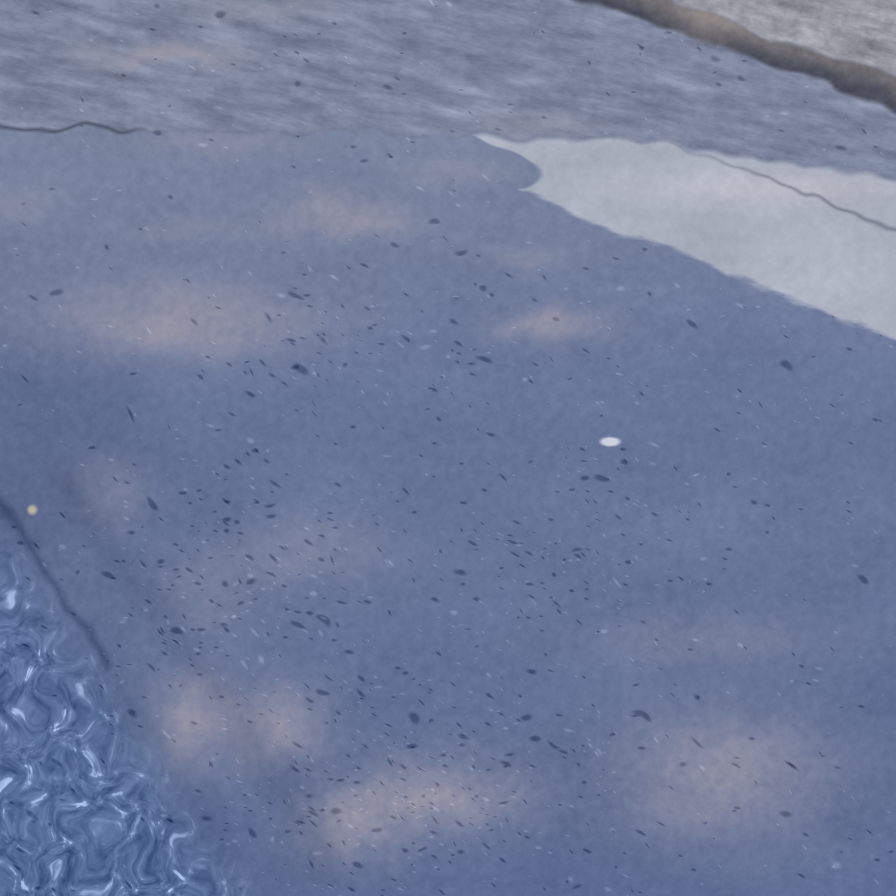
This texture is drawn by a Shadertoy shader. Its source:

```glsl
// Sun-dappled asphalt road with a pale concrete patch, a kerb and scattered grit.

vec2 hash2(vec2 p) {
    vec3 q = fract(p.xyx * vec3(0.1031, 0.1030, 0.0973));
    q += dot(q, q.yzx + 33.33);
    return fract((q.xx + q.yz) * q.zy);
}

float gradientNoise(vec2 p) {
    vec2 i = floor(p), f = fract(p);
    vec2 u = f * f * f * (f * (f * 6.0 - 15.0) + 10.0);
    vec2 a = vec2(1, 0);
    float n00 = dot(hash2(i) * 2.0 - 1.0, f);
    float n10 = dot(hash2(i + a.xy) * 2.0 - 1.0, f - a.xy);
    float n01 = dot(hash2(i + a.yx) * 2.0 - 1.0, f - a.yx);
    float n11 = dot(hash2(i + a.xx) * 2.0 - 1.0, f - a.xx);
    return mix(mix(n00, n10, u.x), mix(n01, n11, u.x), u.y);
}

float fbm(vec2 p, int octaves) {
    float sum = 0.0, amp = 1.0;
    for (int i = 0; i < octaves; i++) {
        sum += amp * gradientNoise(p);
        p = mat2(1.6, 1.2, -1.2, 1.6) * p + 7.3;
        amp *= 0.6;
    }
    return sum;
}

float glow(vec2 p, vec2 centre, vec2 radius) {
    vec2 d = (p - centre) / radius;
    return exp(-dot(d, d));
}

float segment(vec2 p, vec2 a, vec2 b) {
    vec2 pa = p - a, ba = b - a;
    return length(pa - ba * clamp(dot(pa, ba) / dot(ba, ba), 0.0, 1.0));
}

float stroke(float dist, float halfWidth, float soft) {
    return 1.0 - smoothstep(halfWidth - soft, halfWidth + soft, dist);
}

// Elongated specks, one per grid cell, kept where the hash is below density
float flecks(vec2 p, float scale, float density, float px) {
    vec2 q = p * scale, cell = floor(q);
    vec2 place = hash2(cell + scale), shape = hash2(cell + scale * 3.0);
    vec2 d = fract(q) - 0.5 - (place - 0.5) * 0.4;
    d.y += d.x * (shape.x * 0.9 - 0.1);
    float r = mix(0.10, 0.26, shape.y);
    return stroke(length(d * vec2(1.0, 1.9)), r, 0.08 + px * scale) * step(hash2(cell + 91.0).x, density);
}

// Soft sunlight spots: xy is the centre, zw the radii
float sunlight(vec2 p) {
    vec4 strong[9] = vec4[9](
        vec4(0.20, 0.645, 0.15, 0.045), vec4(0.38, 0.757, 0.08, 0.024),
        vec4(0.617, 0.637, 0.06, 0.019), vec4(0.805, 0.135, 0.125, 0.07),
        vec4(0.31, 0.19, 0.055, 0.045), vec4(0.49, 0.115, 0.10, 0.042),
        vec4(0.18, 0.938, 0.08, 0.014), vec4(0.39, 0.08, 0.06, 0.04),
        vec4(0.215, 0.20, 0.045, 0.05));
    vec4 faint[11] = vec4[11](
        vec4(0.20, 0.742, 0.07, 0.015), vec4(0.585, 0.714, 0.06, 0.014),
        vec4(0.51, 0.808, 0.06, 0.015), vec4(0.12, 0.452, 0.05, 0.035),
        vec4(0.23, 0.335, 0.07, 0.04), vec4(0.34, 0.385, 0.10, 0.035),
        vec4(0.01, 0.775, 0.06, 0.02), vec4(0.25, 0.842, 0.10, 0.014),
        vec4(0.61, 0.863, 0.07, 0.012), vec4(0.79, 0.285, 0.13, 0.03),
        vec4(0.29, 0.992, 0.08, 0.014));
    float sum = 0.0;
    for (int i = 0; i < 9; i++) sum += 0.78 * glow(p, strong[i].xy, strong[i].zw);
    for (int i = 0; i < 11; i++) sum += 0.36 * glow(p, faint[i].xy, faint[i].zw);
    return min(sum, 0.95);
}

void mainImage(out vec4 fragColor, in vec2 fragCoord) {
    vec2 p = fragCoord / iResolution.xy;
    float px = 1.0 / iResolution.y;
    float coarse = fbm(p * vec2(7.0, 11.0), 3);
    float fine = fbm(p * 85.0, 3);
    vec2 wobble = vec2(fbm(p * 18.0, 2), fbm(p * 18.0 + 40.0, 2));
    vec2 w = p + wobble * 0.012;

    // Asphalt, bluer and darker toward the viewer
    vec3 color = mix(vec3(0.365, 0.425, 0.575), vec3(0.405, 0.46, 0.60), smoothstep(0.0, 0.5, p.y));
    color = mix(color, vec3(0.475, 0.515, 0.62), smoothstep(0.5, 0.9, p.y));
    color -= 0.05 * glow(p, vec2(0.0, 0.48), vec2(0.22, 0.13));
    color += coarse * 0.03 + fine * 0.035;

    // Streaked older surface beyond the seam
    float seamY = 0.859 - 0.02 * p.x - 0.11 * smoothstep(0.68, 1.1, p.x);
    float beyond = smoothstep(-0.006, 0.006, w.y - seamY);
    float streaks = fbm(vec2(p.x * 14.0, (p.y + 0.2 * p.x) * 60.0), 4);
    color += beyond * (streaks * 0.11 + vec3(0.015, 0.01, -0.005));

    // Sun patches
    float sun = sunlight(p + wobble * 0.02) * (1.0 + 0.35 * coarse + 0.25 * fine);
    color = mix(color, vec3(0.635, 0.615, 0.665), sun * 0.85);

    // Gutter shadows and the coarse gravel on the left
    float shade = stroke(segment(w, vec2(0.07, 0.46), vec2(0.27, 0.19)), 0.012, 0.025);
    shade = max(shade, stroke(segment(w, vec2(0.27, 0.19), vec2(0.36, 0.05)), 0.015, 0.03));
    shade = max(shade, stroke(segment(w, vec2(0.12, 0.26), vec2(0.25, 0.05)), 0.01, 0.03));
    color -= shade * 0.045;
    float gutter = (w.y - 0.44 + 1.48 * w.x) / 1.786;
    float gravel = 1.0 - smoothstep(-0.07, 0.005, gutter);
    float stones = fbm(p * vec2(60.0, 48.0) + wobble * 2.0, 3);
    color += gravel * (stones * 0.20 + 0.18 * smoothstep(0.25, 0.6, stones) + vec3(-0.03, 0.0, 0.02));
    color -= 0.11 * stroke(segment(w, vec2(-0.01, 0.45), vec2(0.123, 0.26)), 0.004, 0.008);

    // Grit gathered in loose drifts
    float drift = glow(p, vec2(0.26, 0.35), vec2(0.13, 0.12)) + glow(p, vec2(0.61, 0.40), vec2(0.12, 0.08))
        + glow(p, vec2(0.45, 0.12), vec2(0.20, 0.13)) + 0.7 * glow(p, vec2(0.42, 0.62), vec2(0.15, 0.05));
    for (int i = 0; i < 3; i++) {
        float scale = 38.0 + 27.0 * float(i);
        color -= 0.13 * flecks(w, scale, 0.025 + 0.20 * drift, px);
        color += 0.09 * flecks(w + 0.37, scale * 1.4, 0.015 + 0.08 * drift, px);
    }

    // Pale concrete patch with a ragged lower border
    float patchTop = 0.845 - 0.155 * max(p.x - 0.70, 0.0) - w.y;
    float patchBottom = w.y - 0.79 + 0.40 * (w.x - 0.573) + 0.006 * streaks;
    float patchLeft = w.x - 0.565 - 0.04 * sin((p.y - 0.78) * 60.0);
    float inside = min(min(patchTop, patchBottom), patchLeft);
    vec3 concrete = vec3(0.665, 0.685, 0.745) + coarse * 0.06 + fine * 0.03;
    concrete += vec3(0.05, 0.035, 0.02) * glow(p, vec2(0.87, 0.79), vec2(0.16, 0.016));
    color = mix(color, concrete, smoothstep(-0.004, 0.005, inside));

    // Seam cracks
    float crack = stroke(abs(w.y - seamY), 0.0015, 0.002 + px);
    float crackAmount = 0.75 * stroke(p.x, 0.155, 0.02) + 0.12 + 0.4 * smoothstep(0.70, 0.92, p.x);
    color = mix(color, vec3(0.27, 0.29, 0.36), crack * crackAmount);

    // Kerb and the bright ground behind it
    float kerb = w.y - (1.0 - 0.356 * (p.x - 0.70));
    vec3 verge = vec3(0.60, 0.60, 0.645) + streaks * 0.14 + fine * 0.07;
    color = mix(color, verge, smoothstep(0.012, 0.021, kerb));
    vec3 stone = mix(vec3(0.30, 0.31, 0.36), vec3(0.44, 0.43, 0.45), smoothstep(-0.012, 0.014, kerb));
    stone += vec3(0.14, 0.12, 0.09) * glow(p, vec2(0.79, 0.972), vec2(0.04, 0.03)) + fine * 0.05;
    color = mix(color, stone, stroke(abs(kerb), 0.017, 0.004));

    // Two stray light chips
    color = mix(color, vec3(0.80, 0.82, 0.88), stroke(length((p - vec2(0.681, 0.507)) * vec2(1.0, 2.2)), 0.011, 0.004));
    color = mix(color, vec3(0.72, 0.70, 0.62), stroke(length(p - vec2(0.036, 0.431)), 0.005, 0.003));

    fragColor = vec4(clamp(color, 0.0, 1.0), 1.0);
}
```
